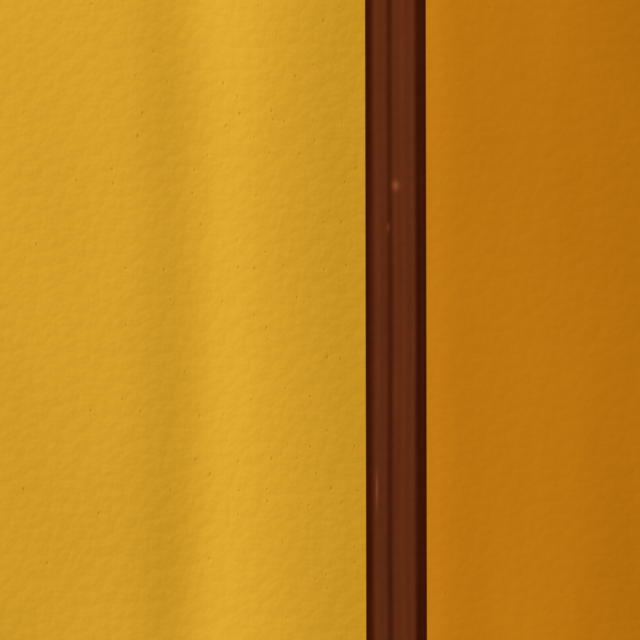
Reproduce this texture procedurally as a Shadertoy shader.

```glsl
// Ochre plaster walls meeting at a dark brown moulded wooden post.
#define WALL_LIT vec3(0.845, 0.630, 0.165)
#define WALL_SHADE vec3(0.735, 0.455, 0.060)
#define WOOD_LIGHT vec3(0.410, 0.190, 0.085)
#define WOOD_DARK vec3(0.225, 0.075, 0.020)
#define POST_LEFT 0.5715
#define POST_RIGHT 0.6660
#define POST_LEAN 0.0020
#define GRAIN_SCALE 120.0
#define GRAIN_DEPTH 0.050
#define SPECK_CELLS 44.0
#define SPECK_CHANCE 0.13

vec2 hash2(vec2 p) {
    vec3 q = fract(p.xyx * vec3(0.1031, 0.1030, 0.0973));
    q += dot(q, q.yzx + 33.33);
    return fract((q.xx + q.yz) * q.zy);
}

float bell(float x, float center, float width) {
    float t = (x - center) / width;
    return exp(-t * t);
}

// Distance to the nearest scattered cell point
float cellular(vec2 p) {
    vec2 cell = floor(p), local = fract(p);
    float nearest = 2.0;
    for (int j = -1; j <= 1; j++)
        for (int i = -1; i <= 1; i++) {
            vec2 o = vec2(i, j);
            vec2 d = o + hash2(cell + o) - local;
            nearest = min(nearest, dot(d, d));
        }
    return sqrt(nearest);
}

// Plaster relief lit from one side
float relief(vec2 p) {
    vec2 toLight = vec2(-0.18, 0.22);
    vec2 fine = p * GRAIN_SCALE, coarse = p * GRAIN_SCALE * 0.43 + 17.0;
    float a = cellular(fine + toLight) - cellular(fine);
    float b = cellular(coarse + toLight) - cellular(coarse);
    return a * 0.55 + b * 0.65;
}

// Broad uneven staining from layered sines
float mottle(vec2 p) {
    float sum = 0.0, amp = 0.5;
    for (int i = 0; i < 4; i++) {
        p = mat2(0.8, 0.6, -0.6, 0.8) * p * 1.8 + 2.3;
        sum += amp * sin(p.x + 1.3 * sin(p.y)) * cos(p.y * 0.8);
        amp *= 0.65;
    }
    return sum;
}

// Sparse pits: dark core with a bright rim on the lower right
float specks(vec2 p, float density) {
    vec2 g = p * SPECK_CELLS, cell = floor(g);
    vec2 rnd = hash2(cell + 71.0), center = 0.2 + 0.6 * hash2(cell + 5.0);
    vec2 d = (fract(g) - center) * vec2(1.25, 0.8);
    float size = mix(0.045, 0.095, rnd.y);
    float present = step(rnd.x, SPECK_CHANCE * density);
    float pit = exp(-dot(d, d) / (size * size));
    d -= vec2(0.08, -0.08);
    float rim = exp(-dot(d, d) / (size * size));
    return present * (0.35 * rim - mix(0.3, 1.0, rnd.y) * pit);
}

vec3 litWall(vec2 p) {
    float foldX = 0.262 + 0.012 * sin(p.y * 4.0);
    float light = -0.055 * bell(p.x, foldX, 0.055) * mix(1.0, 0.65, p.y);
    light += 0.035 * bell(p.x, 0.335 + 0.02 * p.y, 0.060);
    light -= 0.055 * smoothstep(0.38, 0.57, p.x);
    light -= 0.030 * (1.0 - p.y) * smoothstep(0.30, 0.0, p.x);
    light += 0.012 * mottle(p * vec2(5.0, 3.0));
    light += 0.11 * specks(p, 0.45 + 1.1 * smoothstep(0.24, 0.42, p.x));
    return WALL_LIT + light * vec3(1.0, 0.95, 0.60);
}

vec3 shadedWall(vec2 p) {
    float light = 0.030 * bell(p.x, 0.675, 0.030);
    light += 0.018 * bell(p.x, 0.80, 0.09) * (1.0 - p.y);
    light -= 0.028 * smoothstep(0.84, 1.0, p.x);
    light += 0.012 * mottle(p * vec2(9.0, 3.0) + 4.0);
    light += 0.05 * specks(p, 0.35);
    return WALL_SHADE + light * vec3(1.0, 0.85, 0.40);
}

// Soft upright paint chip
float chip(vec2 p, vec2 center, vec2 radius) {
    vec2 d = (p - center) / radius;
    return exp(-dot(d, d));
}

vec3 woodPost(vec2 p, float t) {
    // Profile across the post: edge, narrow bead, groove, wide bead, edge
    float tone = smoothstep(0.03, 0.17, t) * (1.0 - smoothstep(0.78, 0.88, t));
    tone *= 1.0 - 0.55 * bell(t, 0.40, 0.055);
    tone *= 0.78 + 0.10 * bell(t, 0.22, 0.06) + 0.10 * bell(t, 0.60, 0.16);
    tone += 0.12 * bell(t, 0.94, 0.025) + 0.10 * (p.y - 0.5);
    tone += 0.05 * sin(t * 43.0 + sin(p.y * 9.0)) + 0.05 * mottle(p * vec2(60.0, 9.0));
    vec3 color = mix(WOOD_DARK, WOOD_LIGHT, clamp(tone, 0.0, 1.1));
    float chips = chip(p, vec2(0.618, 0.710), vec2(0.006, 0.008));
    chips += 0.6 * chip(p, vec2(0.607, 0.645), vec2(0.003, 0.007));
    chips += 0.7 * chip(p, vec2(0.589, 0.235), vec2(0.002, 0.025));
    return color + chips * vec3(0.16, 0.12, 0.08);
}

void mainImage(out vec4 fragColor, in vec2 fragCoord) {
    vec2 p = fragCoord / iResolution.xy;
    float soft = max(1.0 / iResolution.x, 0.0014);
    float x = p.x + POST_LEAN * (p.y - 0.5);
    float pastLeft = smoothstep(-soft, soft, x - POST_LEFT);
    float pastRight = smoothstep(-soft, soft, x - POST_RIGHT);
    float grain = relief(p) * GRAIN_DEPTH;

    vec3 lit = litWall(p) + grain * vec3(1.0, 0.95, 0.55);
    vec3 shaded = shadedWall(p) + grain * vec3(0.65, 0.50, 0.20);
    vec3 wood = woodPost(p, (x - POST_LEFT) / (POST_RIGHT - POST_LEFT)) + 0.3 * grain;
    vec3 color = mix(mix(lit, wood, pastLeft), shaded, pastRight);
    fragColor = vec4(clamp(color, 0.0, 1.0), 1.0);
}
```
